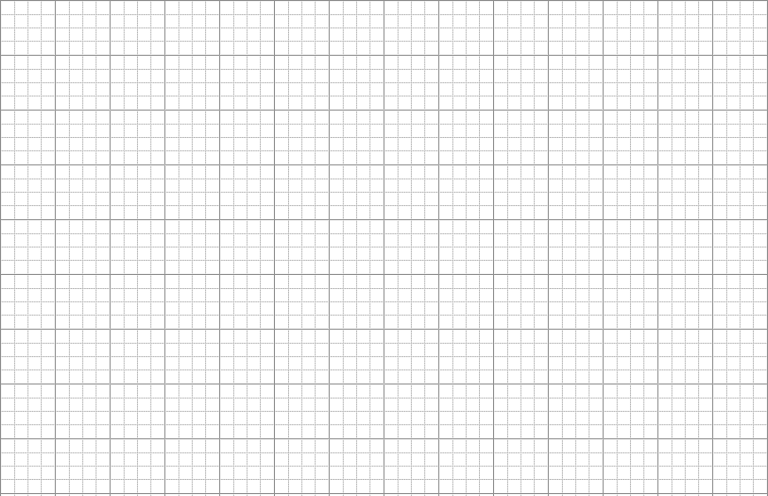
Write a WebGL 1 fragment shader that draws this pattern.

```glsl
precision highp float;

uniform vec2 u_resolution;

// Share of a pixel covered by a line of the given width at signed distance d
vec2 lineCoverage(vec2 d, float width, float pixel) {
  vec2 high = min(d + 0.5 * pixel, vec2(0.5 * width));
  vec2 low = max(d - 0.5 * pixel, vec2(-0.5 * width));
  return clamp((high - low) / pixel, 0.0, 1.0);
}

// Fine dashes along a line, fading out as they shrink below a pixel
vec2 dashes(vec2 along, float pixel) {
  float phase = 3.14159 * 24.0 * pixel;
  float fade = phase < 3.14159 ? sin(phase) / phase : 0.0;
  return 1.0 + 0.4 * fade * cos(6.28318 * 24.0 * along);
}

void main() {
  // Fourteen square cells across, counted from the top left
  float pixel = 14.02 / u_resolution.x;
  vec2 cell = vec2(gl_FragCoord.x, u_resolution.y - gl_FragCoord.y) * pixel - 0.01;

  // Offset from the nearest heavy line, and from the middle of the cell
  vec2 fromMajor = fract(cell + 0.5) - 0.5;
  vec2 fromMiddle = fract(cell) - 0.5;

  // Three light lines per cell, the outer two drawn slightly inward
  vec2 minor = lineCoverage(fromMiddle, 0.019, pixel);
  minor = max(minor, lineCoverage(abs(fromMiddle) - 0.243, 0.019, pixel));
  minor *= dashes(cell.yx, pixel);

  vec2 major = lineCoverage(fromMajor, 0.019, pixel);

  // Grey ink on white paper
  vec2 ink = max(0.21 * minor, 0.45 * major);
  gl_FragColor = vec4(vec3(1.0 - max(ink.x, ink.y)), 1.0);
}
```
